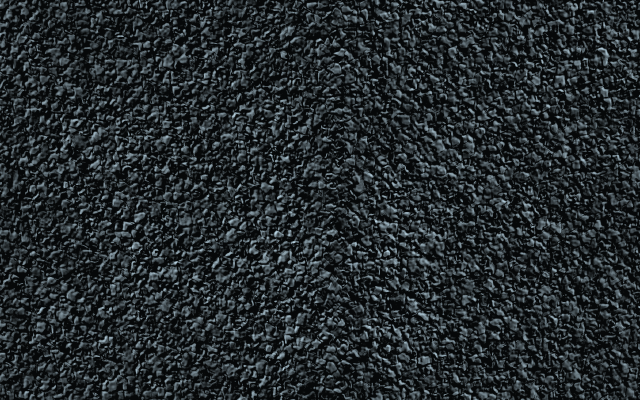
This texture is drawn by a WebGL 2 fragment shader. Its source:

```glsl
#version 300 es
precision highp float;

uniform vec2 u_resolution;
out vec4 outColor;

const float GRAINS = 42.0;            // coarse stones per canvas height
const float CHIP_SCALE = 1.9;         // chips per coarse stone
const float CHIP_HEIGHT = 0.70;
const float LUMP_SCALE = 80.0;
const float LUMP_HEIGHT = 0.36;
const float GRIT_SCALE = 155.0;
const float GRIT_HEIGHT = 0.40;
const float WARP_SCALE = 105.0;
const float WARP = 0.017;
const float MIRROR_AXIS = 0.525;      // share of the canvas width
const vec2 LIGHT_DIR = vec2(0.64, 0.77);
const float LIGHT_STEP = 0.0056;
const float HEIGHT_GAIN = 0.37;
const float SLOPE_GAIN = 0.43;
const float SHADOW_BIAS = 0.062;
const float DARKEST = 0.025;
const float SHOULDER = 0.42;          // highlights are softened above this
const vec3 TINT = vec3(1.0, 1.14, 1.22);
const int SAMPLES = 2;                // per axis

float hash(vec2 p) {
    return fract(sin(dot(p, vec2(127.1, 311.7))) * 43758.5);
}

float noise(vec2 p) {
    vec2 i = floor(p), f = fract(p);
    f = f * f * (3.0 - 2.0 * f);
    return mix(mix(hash(i), hash(i + vec2(1, 0)), f.x),
               mix(hash(i + vec2(0, 1)), hash(i + vec2(1, 1)), f.x), f.y);
}

// Flat-topped, randomly turned pebbles; the tallest one wins
float stones(vec2 p) {
    vec2 base = floor(p);
    float top = 0.0;
    for (int y = -1; y <= 1; y++) {
        for (int x = -1; x <= 1; x++) {
            vec2 cell = base + vec2(x, y);
            vec2 jitter = vec2(hash(cell), hash(cell + 17.3)) - 0.5;
            float size = mix(0.38, 0.82, hash(cell + 41.9));
            float angle = 6.283 * hash(cell + 73.1);
            float c = cos(angle), s = sin(angle);
            vec2 d = mat2(c, s, -s, c) * (p - cell - 0.5 - 0.8 * jitter);
            d.y *= 1.0 + 0.6 * hash(cell + 91.7);
            float dome = 1.0 - smoothstep(0.4, 1.0, length(d) / size);
            top = max(top, dome * mix(0.5, 0.95, hash(cell + 57.7)));
        }
    }
    return top;
}

// Relief of the surface: ragged stones, chips, lumps of binder and fine grit
float relief(vec2 p) {
    vec2 wobble = vec2(noise(p * WARP_SCALE), noise(p * WARP_SCALE + 37.0)) - 0.5;
    vec2 q = p + WARP * wobble;
    float coarse = stones(q * GRAINS);
    float chips = CHIP_HEIGHT * stones(q * GRAINS * CHIP_SCALE + 23.0);
    float lumps = noise(p * LUMP_SCALE + 5.0) - 0.5;
    float grit = noise(p * GRIT_SCALE) - 0.5;
    return max(coarse, chips) + LUMP_HEIGHT * lumps + GRIT_HEIGHT * grit;
}

// Slow changes in brightness, with two faint dark bands beside the axis
float broadLight(vec2 p, float fromAxis) {
    vec2 toGlow = vec2(fromAxis, p.y - 0.4);
    float glow = exp(-3.0 * dot(toGlow, toGlow));
    float band = (abs(fromAxis) - 0.055) / 0.03;
    return 0.91 + 0.17 * glow - 0.10 * exp(-band * band)
         + 0.20 * (noise(p * 6.0) - 0.5);
}

float surfaceTone(vec2 p, float axis) {
    float fromAxis = p.x - axis;
    vec2 light = LIGHT_DIR;
    light.x *= clamp(-fromAxis / 0.05, -1.0, 1.0);
    light.x = -light.x;
    float h = relief(p);
    float slope = h - relief(p + light * LIGHT_STEP);
    float tone = HEIGHT_GAIN * h + SLOPE_GAIN * slope - SHADOW_BIAS;
    tone += 0.11 * (noise(p * 230.0 + 11.0) - 0.5);
    tone -= 0.35 * max(tone - SHOULDER, 0.0);
    return max(tone * broadLight(p, fromAxis), DARKEST);
}

void main() {
    float axis = MIRROR_AXIS * u_resolution.x / u_resolution.y;
    float tone = 0.0;

    // Average subsamples to smooth the edges
    for (int j = 0; j < SAMPLES; j++) {
        for (int i = 0; i < SAMPLES; i++) {
            vec2 offset = (vec2(i, j) + 0.5) / float(SAMPLES) - 0.5;
            tone += surfaceTone((gl_FragCoord.xy + offset) / u_resolution.y, axis);
        }
    }
    tone /= float(SAMPLES * SAMPLES);

    outColor = vec4(min(tone * TINT + vec3(0.0, 0.004, 0.004), 1.0), 1.0);
}
```
